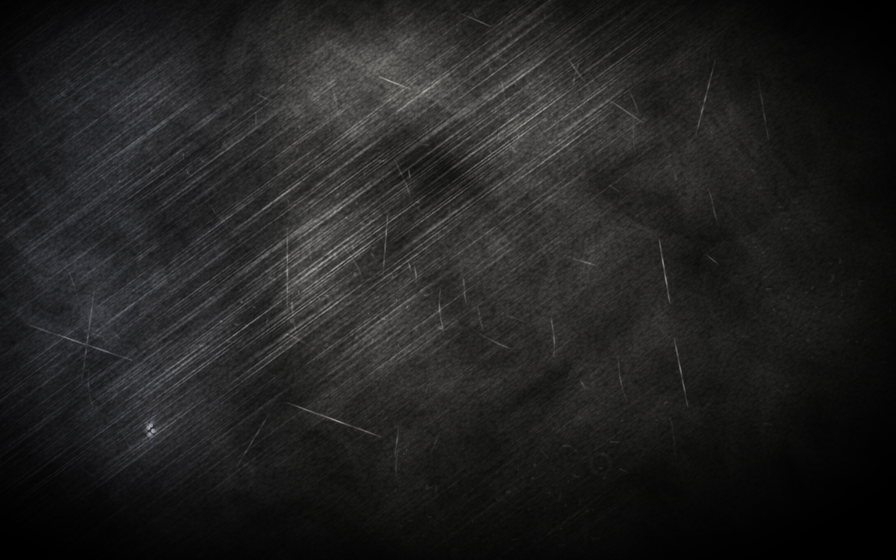
A Shadertoy shader for this texture:

```glsl
// Scratched dark metal: smoky grey glows inside a soft vignette, crossed by
// fine diagonal brushed streaks, fibrous cellular grain, scratches and dust.
// Tone is summed in canvas-height units, then tinted cool left to warm right.

#define BASE_TONE 0.180
#define CLOUD_GAIN 0.40
#define GRAIN_GAIN 0.42
#define STREAK_GAIN 0.24
#define STREAK_ANGLE 0.63
#define SCRATCH_WIDTH 0.0011
#define SCRATCH_GAIN 0.44
#define SMALL_SCRATCHES 56
#define COOL_TINT vec3(0.97, 0.98, 1.07)
#define WARM_TINT vec3(1.01, 1.00, 0.97)

float hash1(float n) { return fract(sin(n * 12.9898 + 4.1) * 43758.5); }

vec2 hash2(vec2 c) {
    vec2 k = vec2(dot(c, vec2(127.1, 311.7)), dot(c, vec2(269.5, 183.3)));
    return fract(sin(k) * 43758.5);
}

// Distance to the nearest jittered cell point
float cellular(vec2 p) {
    vec2 cell = floor(p), f = p - cell;
    float nearest = 2.0;
    for (int y = -1; y <= 1; y++)
    for (int x = -1; x <= 1; x++) {
        vec2 o = vec2(x, y);
        vec2 d = o + hash2(cell + o) - f;
        nearest = min(nearest, dot(d, d));
    }
    return sqrt(nearest);
}

// Layered, rotated sines for smoky variation, about -1 to 1
float smoke(vec2 p) {
    float sum = 0.0, amp = 0.5;
    for (int i = 0; i < 6; i++) {
        p += 0.55 * sin(p.yx * 1.3 + float(i) * 1.9);
        sum += amp * sin(p.x + 0.7) * sin(p.y + 1.1);
        p = mat2(0.8, 0.6, -0.6, 0.8) * p * 1.85;
        amp *= 0.68;
    }
    return sum;
}

float glow(vec2 p, vec2 centre, vec2 radius) {
    vec2 q = (p - centre) / radius;
    return exp(-dot(q, q));
}

// Thin line that fades toward both ends
float scratch(vec2 p, vec2 a, vec2 b, float px) {
    vec2 ab = b - a;
    float t = clamp(dot(p - a, ab) / dot(ab, ab), 0.0, 1.0);
    float taper = 0.35 + 0.65 * sin(3.1416 * t);
    return taper * (1.0 - smoothstep(0.0, SCRATCH_WIDTH + px, length(p - a - ab * t)));
}

// Parallel hairlines, each lit along random smooth stretches
float streaks(vec2 q, float lanes) {
    float y = q.y * lanes, lane = floor(y);
    float h = hash1(lane + lanes);
    float along = 0.5 + 0.5 * sin(q.x * (6.0 + 14.0 * h) + hash1(lane) * 60.0);
    float profile = 1.0 - abs(2.0 * fract(y) - 1.0);
    return profile * along * h * h;
}

float ring(vec2 p, vec2 centre, float radius) {
    return exp(-pow((length(p - centre) - radius) / 0.004, 2.0));
}

void mainImage(out vec4 fragColor, in vec2 fragCoord) {
    float px = 1.0 / iResolution.y;
    vec2 p = fragCoord * px;
    vec2 uv = fragCoord / iResolution.xy;
    float cloud = smoke(p * 7.0);
    vec2 w = p + 0.04 * vec2(cloud, smoke(p * 5.0 + 8.0));

    // Broad glows and dark stains
    float tone = BASE_TONE;
    tone += 0.17 * glow(w, vec2(0.70, 0.86), vec2(0.12, 0.10));
    tone += 0.12 * glow(w, vec2(0.57, 0.93), vec2(0.22, 0.12));
    tone += 0.11 * glow(w, vec2(0.17, 0.82), vec2(0.20, 0.14));
    tone += 0.15 * glow(w, vec2(0.13, 0.45), vec2(0.17, 0.17));
    tone += 0.10 * glow(w, vec2(0.24, 0.23), vec2(0.15, 0.10));
    tone += 0.06 * glow(w, vec2(0.55, 0.57), vec2(0.12, 0.17));
    tone += 0.08 * glow(w, vec2(0.96, 0.55), vec2(0.11, 0.11));
    tone += 0.08 * glow(w, vec2(1.02, 0.80), vec2(0.18, 0.12));
    tone += 0.05 * glow(w, vec2(1.34, 0.83), vec2(0.15, 0.14));
    tone -= 0.07 * glow(w, vec2(0.34, 0.68), vec2(0.15, 0.11));
    tone -= 0.07 * glow(w, vec2(0.74, 0.70), vec2(0.14, 0.07));
    tone -= 0.05 * glow(w, vec2(0.47, 0.44), vec2(0.07, 0.13));
    tone -= 0.06 * glow(w, vec2(1.28, 0.50), vec2(0.16, 0.10));
    tone -= 0.07 * glow(w, vec2(1.05, 0.15), vec2(0.35, 0.14));

    // Stain with a crisp curved edge, then smoky mottling
    float stain = length((w - vec2(1.24, 0.73)) / vec2(0.21, 0.17));
    tone -= 0.035 * (1.0 - smoothstep(0.96, 1.0, stain)) * smoothstep(0.3, 1.0, stain);
    tone *= 1.0 + CLOUD_GAIN * cloud + 0.2 * smoke(w * 24.0);

    // Brushed streaks, strongest on the rising diagonal
    float c = cos(STREAK_ANGLE), s = sin(STREAK_ANGLE);
    vec2 q = vec2(c * p.x + s * p.y, c * p.y - s * p.x);
    float band = 0.25 + exp(-pow((q.y - 0.11) / 0.2, 2.0)) + 0.6 * glow(p, vec2(0.15, 0.8), vec2(0.3));
    band *= (1.0 - 0.7 * smoothstep(0.95, 1.35, p.x)) * (0.8 + 0.5 * cloud);
    tone += STREAK_GAIN * band * (0.5 * streaks(q, 97.0) + streaks(q, 151.0) + streaks(q, 211.0) - 0.2);

    // Fine grain drawn out along the brushing, plus round pits
    tone *= 1.0 + GRAIN_GAIN * (0.5 - cellular(q * vec2(85.0, 200.0)))
          + 0.3 * (0.5 - cellular(p * 170.0));

    // Long scratches, then short scattered ones
    vec4 longCuts[12] = vec4[12](
        vec4(0.05, 0.42, 0.235, 0.357), vec4(1.277, 0.892, 1.243, 0.76),
        vec4(1.177, 0.573, 1.196, 0.46), vec4(0.512, 0.281, 0.68, 0.22),
        vec4(1.204, 0.396, 1.228, 0.275), vec4(0.677, 0.863, 0.735, 0.84),
        vec4(0.82, 0.977, 0.876, 0.953), vec4(0.513, 0.592, 0.513, 0.448),
        vec4(0.168, 0.48, 0.146, 0.317), vec4(1.354, 0.858, 1.373, 0.746),
        vec4(0.48, 0.26, 0.423, 0.167), vec4(0.693, 0.625, 0.684, 0.51));
    float cuts = 0.0;
    for (int i = 0; i < 12; i++)
        cuts = max(cuts, (i < 7 ? 1.0 : 0.55) * scratch(p, longCuts[i].xy, longCuts[i].zw, px));
    vec2 bent = p + 0.004 * sin(p.yx * 45.0);
    for (int i = 0; i < SMALL_SCRATCHES; i++) {
        float n = float(i), h = hash1(n + 170.0);
        vec2 start = vec2(0.12 + 1.3 * hash1(n), 0.1 + 0.82 * hash1(n + 50.0));
        float angle = 1.2 + 1.7 * hash1(n + 90.0);
        vec2 reach = (0.015 + 0.07 * h * h) * vec2(cos(angle), sin(angle));
        cuts = max(cuts, (0.15 + 0.4 * hash1(n + 130.0)) * scratch(bent, start, start + reach, px));
    }
    tone += SCRATCH_GAIN * cuts * (0.7 + 0.3 * sin(p.x * 190.0 + p.y * 230.0));

    // Dust, chipped fleck and faint round marks
    tone += 0.12 * (1.0 - smoothstep(0.03, 0.11, cellular(w * 27.0))) * smoothstep(0.0, 0.5, cloud);
    float fleck = glow(p, vec2(0.269, 0.233), vec2(0.008, 0.012));
    tone += 0.9 * fleck * (1.0 - smoothstep(0.3, 0.7, cellular(p * 120.0)));
    tone += 0.04 * (ring(p, vec2(0.431, 0.15), 0.022) + ring(p, vec2(1.073, 0.171), 0.018));

    // Vignette, centred slightly up and left
    vec2 e = pow(abs(uv - vec2(0.46, 0.55)) * 2.0, vec2(2.4));
    tone *= 1.0 - smoothstep(0.42, 1.32, pow(e.x + e.y, 1.0 / 2.4));
    vec3 tint = mix(COOL_TINT, WARM_TINT, smoothstep(0.1, 0.65, p.x));
    fragColor = vec4(clamp(tone * tint, 0.0, 1.0), 1.0);
}
```
